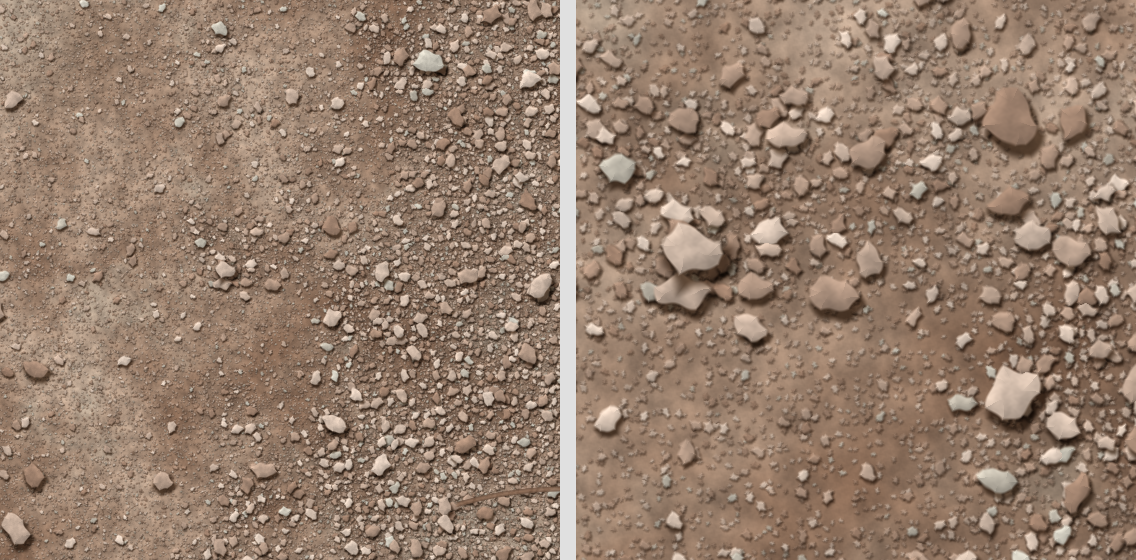
Left, the full canvas; right, a detail of the centre.
This texture is drawn by a Shadertoy shader. Its source:

```glsl
// Dry reddish dirt strewn with gravel that thickens toward the lower right.
// Layered sines tint the soil; jittered cells hold faceted stones, drawn from
// fine grit up to single rocks, each with a bevel and a soft cast shadow.

#define SOIL_DARK vec3(0.495, 0.375, 0.295)
#define SOIL_LIGHT vec3(0.73, 0.635, 0.555)
#define SOIL_GREY vec3(0.715, 0.66, 0.59)
#define STONE_RED vec3(0.62, 0.50, 0.42)
#define STONE_PALE vec3(0.87, 0.80, 0.74)
#define STONE_COOL vec3(0.76, 0.765, 0.72)
#define SHADOW_TINT vec3(0.45, 0.39, 0.33)
#define LIGHT_DIR vec2(-0.45, 0.89)
#define BEVEL 0.17
#define FACETS 7

vec3 hash3(vec2 p) {
    vec3 q = fract(vec3(p.xyx) * vec3(0.1031, 0.1030, 0.0973));
    q += dot(q, q.yxz + 33.33);
    return fract((q.xxy + q.yzz) * q.zyx);
}

// Layered, rotated and warped sines, roughly -1 to 1
float patches(vec2 p, int octaves) {
    float sum = 0.0, amp = 0.5;
    for (int i = 0; i < octaves; i++) {
        p = mat2(0.8, 0.6, -0.6, 0.8) * p * 1.75 + 1.7;
        sum += amp * sin(p.x + 1.3 * sin(p.y)) * cos(0.8 * p.y - sin(0.7 * p.x));
        amp *= 0.68;
    }
    return sum;
}

// How gravelly the ground is: 0 bare soil, 1 packed stones
float gravel(vec2 p) {
    float side = p.x - 0.49 - 0.24 * p.y;
    return smoothstep(-0.30, 0.20, side + 0.42 * patches(p * 6.0, 4));
}

// Distance to an irregular convex stone; xy = normal of the nearest facet
vec3 stone(vec2 d, float radius, vec3 rnd) {
    vec3 best = vec3(0.0, 0.0, -9.0);
    d += 0.07 * radius * sin(d.yx * 5.0 / radius + 6.2832 * rnd.xy);
    for (int k = 0; k < FACETS; k++) {
        float f = float(k);
        float angle = 6.2832 * (f + 0.7 * fract(rnd.z * (f + 1.0) * 7.3)) / float(FACETS);
        vec2 n = vec2(cos(angle), sin(angle));
        float reach = 0.76 + 0.36 * fract(rnd.x * (f + 3.0) * 5.7);
        reach *= 1.0 + 0.22 * cos(2.0 * angle - 6.2832 * rnd.y);
        float dist = dot(d, n) - radius * reach;
        if (dist > best.z) best = vec3(n, dist);
    }
    return best;
}

// One size class of stones; share = chance per cell on soil and in gravel
void scatter(inout vec3 col, vec2 p, float cells, vec2 share, vec2 sizes, float relief) {
    vec2 g = p * cells;
    float edge = max(1.0 / iResolution.y, 0.0011) * cells;
    float nearest = 9.0, shadow = 9.0;
    vec3 tint = col;
    for (int j = -1; j <= 1; j++)
    for (int i = -1; i <= 1; i++) {
        vec2 cell = floor(g) + vec2(i, j);
        vec3 shape = hash3(cell + cells * 3.7);
        vec3 look = hash3(cell + cells * 1.9 + 51.7);
        vec2 centre = cell + 0.5 + 0.65 * (shape.xy - 0.5);
        if (look.x > mix(share.x, share.y, gravel(centre / cells))) continue;

        float radius = mix(sizes.x, sizes.y, look.z * look.z);
        vec2 d = g - centre;
        vec3 s = stone(d, radius, shape);
        shadow = min(shadow, stone(d + LIGHT_DIR * radius * 0.40, radius, shape).z);
        if (s.z < nearest) {
            nearest = s.z;
            float rim = 1.0 - smoothstep(0.0, 0.7, -s.z / radius);
            vec3 base = mix(STONE_RED, STONE_PALE, look.y);
            base = mix(base, STONE_COOL, 0.7 * step(0.92, shape.z));
            tint = base * (0.98 + BEVEL * rim * dot(s.xy, LIGHT_DIR));
        }
    }
    float shade = 1.0 - smoothstep(-edge, edge + 0.08, shadow);
    col *= mix(vec3(1.0), SHADOW_TINT, shade * relief);
    tint *= 1.0 + 0.13 * patches(p * 60.0, 5);
    col = mix(col, tint, relief * (1.0 - smoothstep(-edge, edge, nearest)));
}

void mainImage(out vec4 fragColor, in vec2 fragCoord) {
    vec2 p = fragCoord / iResolution.y;

    // Soil: broad stains, grey dusty areas and fine mottling
    float stain = patches(p * 3.6 + 4.0, 6);
    float warmth = 0.50 + 0.75 * stain + 0.35 * (0.45 - p.x);
    vec3 col = mix(SOIL_DARK, SOIL_LIGHT, clamp(warmth, 0.0, 1.0));
    float dust = smoothstep(0.10, 0.65, patches(p * 4.5 + 9.0, 5));
    dust = max(dust, smoothstep(0.34, 0.0, length(p - vec2(0.0, 1.0))));
    col = mix(col, SOIL_GREY, 0.65 * dust);
    col *= 1.0 + 0.17 * patches(p * 60.0, 6);
    col *= 1.0 - 0.12 * gravel(p);

    // Stones from grit to rocks
    scatter(col, p, 215.0, vec2(0.45, 0.75), vec2(0.22, 0.44), 0.72);
    scatter(col, p, 125.0, vec2(0.25, 0.75), vec2(0.20, 0.43), 0.88);
    scatter(col, p, 74.0, vec2(0.08, 0.76), vec2(0.22, 0.47), 1.0);
    scatter(col, p, 44.0, vec2(0.04, 0.62), vec2(0.22, 0.46), 1.0);
    scatter(col, p, 26.0, vec2(0.03, 0.34), vec2(0.22, 0.45), 1.0);
    scatter(col, p, 11.0, vec2(0.06, 0.10), vec2(0.18, 0.33), 1.0);

    // Thin bent twig near the lower right
    float along = p.x - 0.81;
    float twig = abs(p.y - 0.097 - 0.30 * along + 0.75 * along * along);
    float body = smoothstep(0.0055, 0.0035, twig) * smoothstep(0.0, 0.01, along);
    col = mix(col, SOIL_DARK * (1.1 - 60.0 * twig), 0.85 * body);

    fragColor = vec4(clamp(col, 0.0, 1.0), 1.0);
}
```
